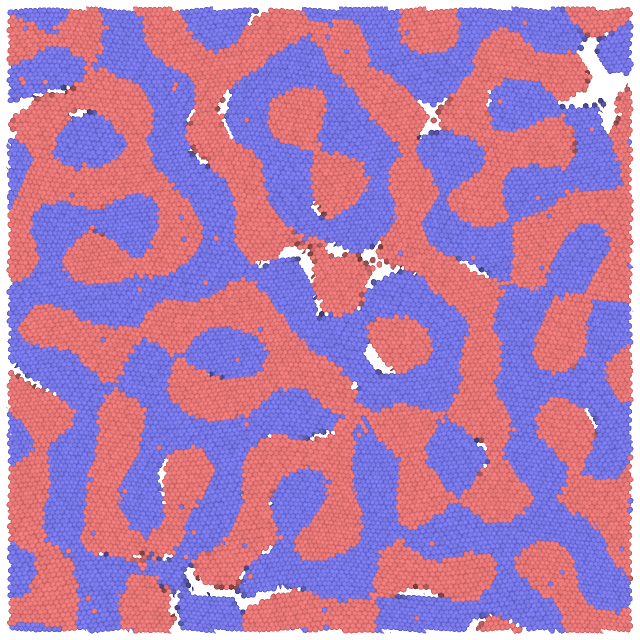
Reproduce this pattern procedurally as a WebGL 1 fragment shader.

```glsl
precision highp float;
// Labyrinth of red and blue beads in a loose hexagonal packing, with white voids along the seams.
uniform vec2 u_resolution;

const float SPACING = 0.0076;   // distance between bead centres
const float ROW = 0.866;        // row height of the hexagonal lattice
const float RADIUS = 0.63;      // bead radius in lattice units
const int WAVES = 22;

float hash(vec2 p) {
  vec3 q = fract(vec3(p.xyx) * 0.1031);
  q += dot(q, q.yzx + 33.33);
  return fract((q.x + q.y) * q.z);
}

float noise(vec2 p) {
  vec2 i = floor(p), f = fract(p);
  f = f * f * (3.0 - 2.0 * f);
  return mix(mix(hash(i), hash(i + vec2(1.0, 0.0)), f.x),
             mix(hash(i + vec2(0.0, 1.0)), hash(i + 1.0), f.x), f.y);
}

// Plane waves of similar length in all directions: the sign forms a labyrinth.
float labyrinth(vec2 p) {
  float sum = 0.0;
  for (int i = 0; i < WAVES; i++) {
    float n = float(i);
    float angle = 3.14159 * (n + hash(vec2(n, 7.0))) / float(WAVES);
    float k = 52.0 * mix(0.85, 1.15, hash(vec2(n, 19.0)));
    sum += cos(k * dot(p, vec2(cos(angle), sin(angle))) + 6.28318 * hash(vec2(n, 43.0)));
  }
  return sum * sqrt(2.0 / float(WAVES));
}

// Slow bending of the lattice rows.
vec2 bend(vec2 p) {
  return 0.006 * vec2(sin(17.0 * p.y + 3.0 * sin(6.0 * p.x)),
                      sin(19.0 * p.x + 3.0 * sin(5.0 * p.y)));
}

// Positive where beads exist, zero at the rim of a void.
float solidity(vec2 p, float field) {
  float n = 0.75 * noise(p * 12.0 + 5.0) + 0.25 * noise(p * 38.0 + 60.0);
  return 0.68 + 0.35 * abs(field) - n;
}

vec3 beadColor(float field, float solid, float height, float rnd) {
  vec3 red = mix(vec3(0.78, 0.33, 0.33), vec3(0.93, 0.50, 0.50), smoothstep(0.35, 1.0, height));
  vec3 color = field > 0.0 ? red : red.zyx;
  color *= 0.97 + 0.06 * rnd;
  // beads at a void sit lower and lie in shade
  return color * mix(0.5, 1.0, smoothstep(0.0, 0.06, solid + 0.03 * rnd));
}

// Topmost bead at a point, or white.
vec3 beads(vec2 p) {
  vec2 shift = bend(p);
  vec2 q = (p + shift) / SPACING;
  float row0 = floor(q.y / ROW);
  float top = 0.0;
  vec3 color = vec3(1.0);
  for (int j = -1; j <= 1; j++) {
    float row = row0 + float(j);
    float offset = 0.5 * mod(row, 2.0);
    for (int i = -1; i <= 1; i++) {
      vec2 id = vec2(floor(q.x - offset) + float(i), row) + 20.0;
      vec2 jitter = vec2(hash(id), hash(id + 301.0)) - 0.5;
      vec2 center = vec2(id.x - 19.5 + offset, (row + 0.5) * ROW) + 0.16 * jitter;
      vec2 d = (q - center) / RADIUS;
      float height = sqrt(max(0.0, 1.0 - dot(d, d)));
      vec2 c = center * SPACING - shift;
      vec2 fromMiddle = abs(c - 0.5);
      if (height > top && max(fromMiddle.x, fromMiddle.y) < 0.4855) {
        float rnd = hash(id + 577.0);
        float field = labyrinth(c) + 0.24 * (rnd - 0.5);
        float solid = solidity(c, field);
        if (solid > 0.0) {
          top = height;
          float stray = hash(id + 811.0) < 0.003 ? -1.0 : 1.0;
          color = beadColor(field * stray, solid, height, rnd);
        }
      }
    }
  }
  return color;
}

void main() {
  // four samples per pixel smooth the edges
  vec3 sum = vec3(0.0);
  for (int i = 0; i < 4; i++) {
    vec2 sub = vec2(mod(float(i), 2.0), floor(float(i) / 2.0)) * 0.5 - 0.25;
    sum += beads((gl_FragCoord.xy + sub) / u_resolution);
  }
  gl_FragColor = vec4(sum / 4.0, 1.0);
}
```
